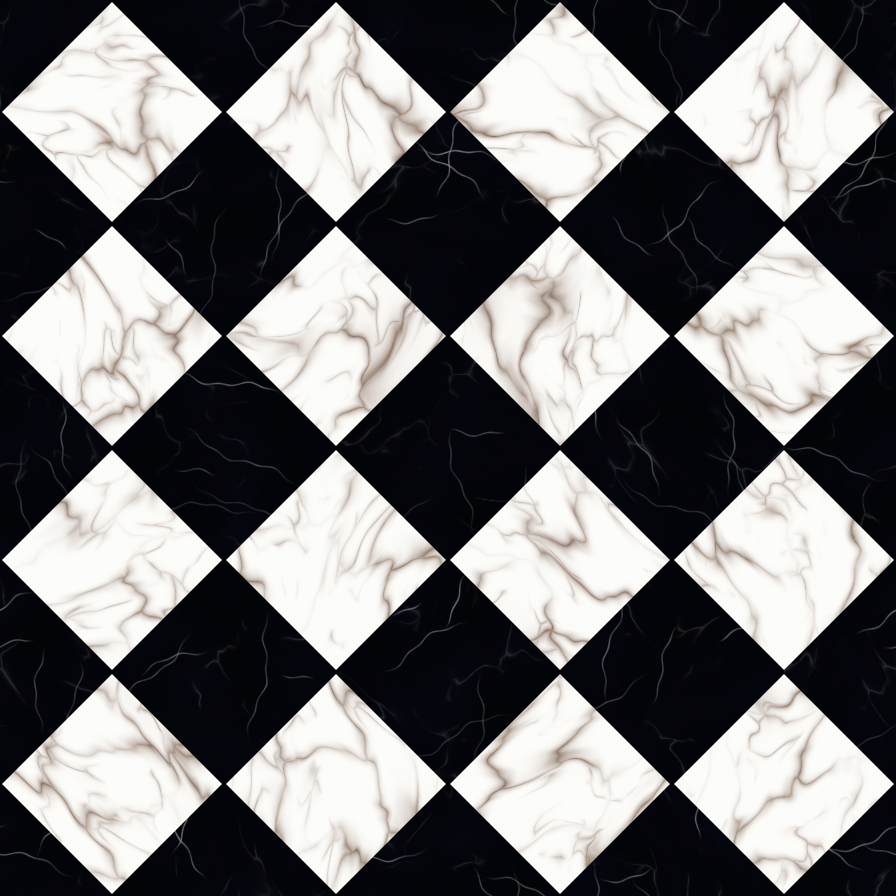
This pattern is drawn by a Shadertoy shader. Its source:

```glsl
// Checkerboard of marble tiles set on their corners: white diamonds on black.
// White veins are warped cellular borders, black ones are bent fading strokes.
// Every tile seeds its own marble from a wrapped index, so the sheet tiles.

#define REPEATS 4.0
#define HALF_DIAGONAL 0.491
#define VEIN_SCALE 2.5
#define VEIN_WIDTH 0.05
#define HAZE_WIDTH 0.15
#define STROKES 5
#define STROKE_WIDTH 0.007
#define WHITE vec3(0.99, 0.99, 0.98)
#define HAZE vec3(0.85, 0.82, 0.79)
#define VEIN vec3(0.55, 0.46, 0.40)
#define BLACK vec3(0.012, 0.014, 0.028)
#define STROKE vec3(0.55, 0.56, 0.58)

const float TAU = 6.2831853;

vec2 hash2(vec2 p) {
    vec3 q = fract(p.xyx * vec3(0.1031, 0.1030, 0.0973));
    q += dot(q, q.yzx + 33.33);
    return fract((q.xx + q.yz) * q.zy);
}

mat2 turn(float angle) {
    float c = cos(angle), s = sin(angle);
    return mat2(c, s, -s, c);
}

// Layered sines that make straight borders wander
vec2 warp(vec2 p) {
    float freq = 2.0;
    for (int i = 0; i < 5; i++) {
        p += 0.42 / freq * sin(p.yx * freq + vec2(1.7, 4.1) * float(i));
        p = turn(0.7) * p;
        freq *= 1.9;
    }
    return p;
}

// Soft blotches from 0 to 1
float cloud(vec2 p) {
    float sum = 0.0, amp = 0.5;
    for (int i = 0; i < 4; i++) {
        sum += amp * sin(p.x + 1.3 * sin(p.y)) * cos(p.y + float(i));
        p = turn(1.1) * p * 1.9 + 3.7;
        amp *= 0.6;
    }
    return clamp(0.5 + 0.6 * sum, 0.0, 1.0);
}

// Cellular noise: gap between the two nearest points, zero on borders
float cellEdge(vec2 p) {
    vec2 base = floor(p);
    float near = 9.0, next = 9.0;
    for (int y = -1; y <= 1; y++)
    for (int x = -1; x <= 1; x++) {
        vec2 cell = base + vec2(x, y);
        float d = length(cell + hash2(cell) - p);
        next = min(next, max(near, d));
        near = min(near, d);
    }
    return next - near;
}

vec3 whiteMarble(vec2 p, vec2 id) {
    vec2 seed = hash2(id * 3.0 + 11.0);
    vec2 q = turn(seed.x * TAU) * p * vec2(1.0, 1.0);
    q = warp(q * vec2(0.85, 1.35) * VEIN_SCALE + seed * 40.0);
    float broad = cellEdge(q);
    float fine = cellEdge(q * 2.1 + 9.0);
    float fade = smoothstep(0.25, 0.75, cloud(q * 1.6));
    float fineFade = smoothstep(0.45, 0.85, cloud(q * 2.3 + 5.0));
    float grain = 0.45 + 0.55 * cloud(q * 9.0);

    float haze = exp(-broad * broad / (HAZE_WIDTH * HAZE_WIDTH)) * fade;
    haze = max(haze, 0.5 * fineFade * exp(-fine / HAZE_WIDTH));
    float vein = exp(-broad / VEIN_WIDTH) * (0.1 + 0.9 * fade);
    vein = max(vein, 0.6 * fineFade * exp(-fine / (1.4 * VEIN_WIDTH)));
    vec3 col = mix(WHITE, HAZE, 0.85 * haze * (0.5 + 0.5 * grain));
    return mix(col, VEIN, clamp(1.1 * vein * grain, 0.0, 1.0));
}

vec3 blackMarble(vec2 p, vec2 id, float px) {
    vec2 seed = hash2(id * 5.0 + 29.0);
    vec2 q = warp(turn(seed.y * TAU) * p * 3.0 + seed * 40.0);
    float blotch = cloud(q * 2.0);
    vec3 col = BLACK + vec3(0.006, 0.010, 0.032) * blotch * blotch;

    // Faint broken web
    float web = exp(-cellEdge(q * 1.5) / 0.035);
    col += 0.16 * web * smoothstep(0.55, 0.9, cloud(q * 2.4 + 8.0));

    // Long bent strokes, fading at both ends
    float width = max(STROKE_WIDTH, px);
    for (int i = 0; i < STROKES; i++) {
        vec2 a = hash2(id * 7.0 + float(i) * 13.0 + 3.0);
        vec2 b = hash2(id * 9.0 + float(i) * 17.0 + 61.0);
        vec2 v = turn(b.x * TAU) * (p - 0.75 * (a - 0.5));
        float along = v.x;
        v.y += 0.022 * sin(along * 14.0 + a.x * TAU) + 0.006 * sin(along * 47.0 + a.y * TAU);
        float reach = mix(0.08, 0.32, b.y);
        float ink = 1.0 - smoothstep(0.0, width, abs(v.y));
        ink *= 1.0 - smoothstep(0.4 * reach, reach, abs(along));
        ink *= mix(0.25, 0.9, a.y) * (0.4 + 0.6 * cloud(p * 22.0 + a * 30.0));
        col = mix(col, STROKE, ink);
    }
    return col;
}

void mainImage(out vec4 fragColor, in vec2 fragCoord) {
    vec2 p = fragCoord / iResolution.xy * REPEATS;
    float px = REPEATS / min(iResolution.x, iResolution.y);

    // White diamonds sit at cell centres, black ones at cell corners
    vec2 whiteLocal = fract(p) - 0.5;
    vec2 blackLocal = fract(p + 0.5) - 0.5;
    vec2 blackId = mod(floor(p + 0.5), REPEATS);
    float d = (abs(whiteLocal.x) + abs(whiteLocal.y) - HALF_DIAGONAL) * 0.7071;
    float cover = 1.0 - smoothstep(-0.7 * px, 0.7 * px, d);

    vec3 col = mix(blackMarble(blackLocal, blackId, px), whiteMarble(whiteLocal, floor(p)), cover);
    fragColor = vec4(col, 1.0);
}
```
